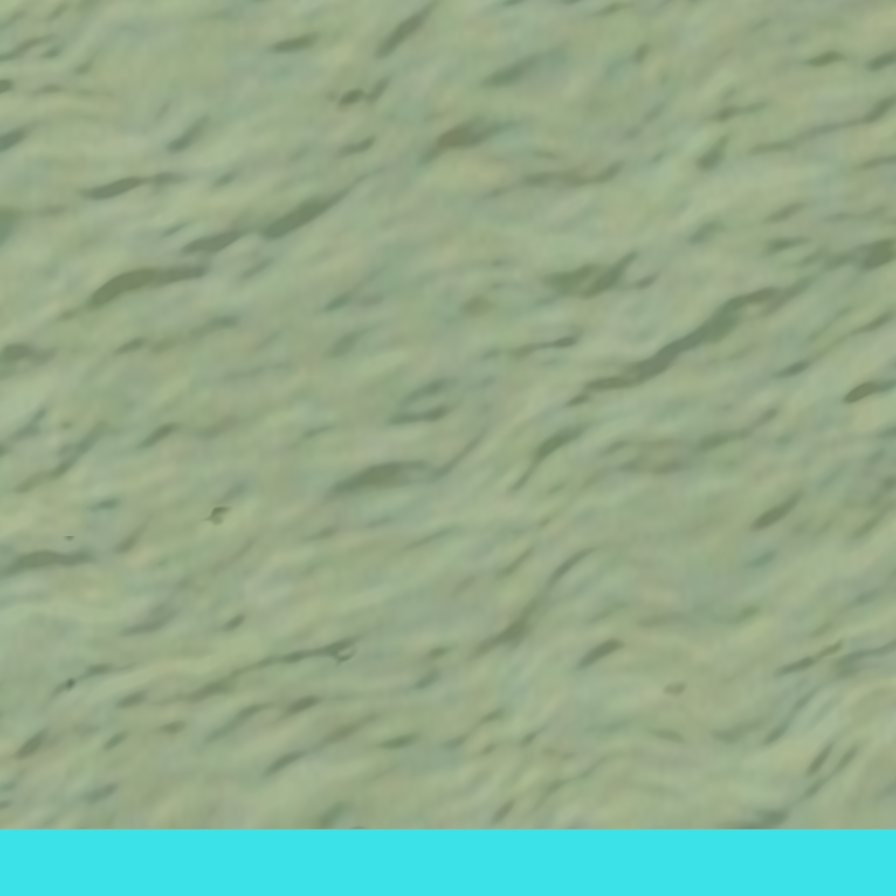
A WebGL 2 fragment shader for this texture:

```glsl
#version 300 es
precision highp float;

uniform vec2 u_resolution;
out vec4 fragColor;

const vec3 PLASTER = vec3(0.600, 0.664, 0.535);
const vec3 BAND = vec3(0.23, 0.89, 0.91);
const vec3 WARM_TINT = vec3(0.022, 0.004, -0.034);
const vec3 GREEN_TINT = vec3(-0.024, 0.010, -0.004);
const float BAND_HEIGHT = 0.0745;
const float GRAIN_ANGLE = 0.42;
const vec2 GRAIN_FREQ = vec2(9.0, 17.0);
const vec2 LIGHT_STEP = vec2(-0.0025, 0.0060);
const float RELIEF_GAIN = 0.15;
const float CREASE_START = 0.13;
const float CREASE_GAIN = 0.30;
const float PIT_CELLS = 6.0;
const float PIT_DEPTH = 0.15;

float hash(vec2 p) {
    return fract(sin(dot(p, vec2(127.1, 311.7))) * 43758.55);
}

float noise(vec2 p) {
    vec2 i = floor(p);
    vec2 f = fract(p);
    f = f * f * f * (f * (f * 6.0 - 15.0) + 10.0);
    float low = mix(hash(i), hash(i + vec2(1.0, 0.0)), f.x);
    float high = mix(hash(i + vec2(0.0, 1.0)), hash(i + vec2(1.0)), f.x);
    return mix(low, high, f.y);
}

mat2 rotation(float a) {
    float c = cos(a), s = sin(a);
    return mat2(c, -s, s, c);
}

// Bumpy coat, drawn out along the trowel direction
float coatHeight(vec2 p) {
    vec2 bend = vec2(noise(p * 6.0), noise(p * 6.0 + 31.0)) - 0.5;
    vec2 q = rotation(GRAIN_ANGLE) * (p + bend * 0.05) * GRAIN_FREQ.yy;
    q.x *= GRAIN_FREQ.x / GRAIN_FREQ.y;
    float height = 0.0;
    float amplitude = 1.0;
    for (int i = 0; i < 3; i++) {
        height += amplitude * noise(q);
        q = rotation(0.25) * q * 1.93 + 17.3;
        amplitude *= 0.55;
    }
    return height;
}

// Sparse short gouges, more frequent toward the bottom
float pits(vec2 p) {
    vec2 cell = floor(p * PIT_CELLS);
    vec2 jitter = vec2(hash(cell + 3.1), hash(cell + 8.7));
    vec2 d = fract(p * PIT_CELLS) - mix(vec2(0.3), vec2(0.7), jitter);
    d = rotation(mix(0.2, 0.75, hash(cell + 5.3))) * d;
    d += 0.07 * (vec2(noise(p * 70.0), noise(p * 70.0 + 9.0)) - 0.5);
    float halfLength = mix(0.06, 0.15, hash(cell + 2.9));
    float r = length(d / vec2(halfLength, 0.045));
    float chance = mix(0.55, 0.03, smoothstep(0.1, 0.75, p.y));
    float strength = mix(0.4, 1.0, hash(cell + 6.2));
    return step(hash(cell + 1.7), chance) * strength * (1.0 - smoothstep(0.1, 1.25, r));
}

void main() {
    vec2 p = gl_FragCoord.xy / u_resolution.y;

    // Light from above on the relief
    float slope = coatHeight(p - LIGHT_STEP) - coatHeight(p + LIGHT_STEP);
    float shade = RELIEF_GAIN * clamp(slope, -0.35, 0.30);
    shade -= CREASE_GAIN * clamp(-slope - CREASE_START, 0.0, 0.25);

    // Broad tone and fine grain
    shade += 0.022 * (noise(p * 5.0 + 40.0) - 0.5);
    shade += 0.016 * (noise(p * vec2(130.0, 75.0)) - 0.5);
    vec3 color = PLASTER + shade;

    // Soft colour mottling, warmer on lit edges
    float warm = noise(p * 26.0 + 11.0) - 0.5 + 0.9 * clamp(slope, -0.3, 0.3);
    float green = noise(p * 32.0 + 73.0) - 0.5;
    color += WARM_TINT * warm + GREEN_TINT * green;

    color -= PIT_DEPTH * pits(p) * vec3(1.05, 1.0, 0.95);

    // Flat strip along the lower edge
    float pixel = 1.0 / u_resolution.y;
    float strip = 1.0 - smoothstep(-pixel, pixel, p.y - BAND_HEIGHT);
    fragColor = vec4(mix(color, BAND, strip), 1.0);
}
```
